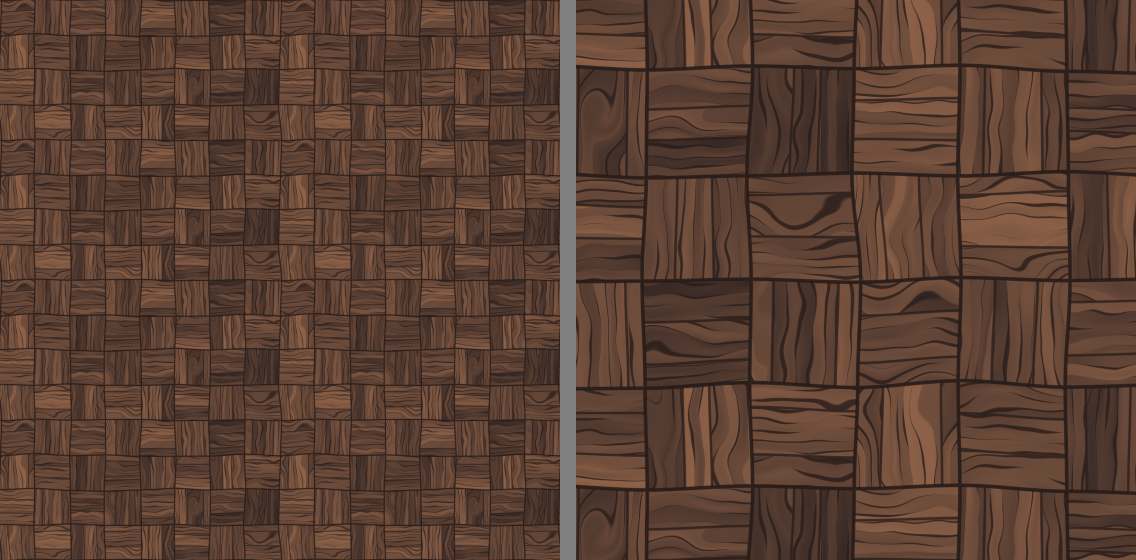
Left, the full canvas; right, a detail of the centre.
Reproduce this texture procedurally as a WebGL 1 fragment shader.

```glsl
precision highp float;
// Dark walnut parquet: a 16 x 16 basket weave of square blocks whose grain
// alternates in direction. Each block has three slats with warped grain lines
// and banded tones; the set of 8 x 4 different blocks repeats over the canvas.
uniform vec2 u_resolution;

const float BLOCKS = 16.0;
const vec2 FAMILY = vec2(8.0, 4.0);
const float GRAIN_LINES = 9.0;
const float SEAM_HALF_WIDTH = 0.017;
const vec3 DARK_WOOD = vec3(0.22, 0.16, 0.145);
const vec3 LIGHT_WOOD = vec3(0.55, 0.38, 0.28);
const vec3 INK = vec3(0.15, 0.105, 0.095);

float hash(vec2 p) {
  vec3 q = fract(vec3(p.xyx) * vec3(0.1031, 0.1030, 0.0973));
  q += dot(q, q.yzx + 33.33);
  return fract((q.x + q.y) * q.z);
}

// Value noise that wraps after a whole number of lattice steps.
float wrapNoise(vec2 p, vec2 period) {
  vec2 i = floor(p);
  vec2 f = fract(p);
  f = f * f * (3.0 - 2.0 * f);
  vec2 a = mod(i, period);
  vec2 b = mod(i + 1.0, period);
  return mix(mix(hash(a), hash(vec2(b.x, a.y)), f.x),
             mix(hash(vec2(a.x, b.y)), hash(b), f.x), f.y);
}

float stroke(float dist, float halfWidth, float blur) {
  return 1.0 - smoothstep(halfWidth - blur, halfWidth + blur, dist);
}

// Wood of one block; grain runs along q.x, seed tells blocks apart.
vec3 blockWood(vec2 q, vec2 seed, float blur) {
  // Three slats of uneven width
  float cutA = 0.18 + 0.24 * hash(seed + 3.0);
  float cutB = 0.60 + 0.24 * hash(seed + 5.0);
  float slat = step(cutA, q.y) + step(cutB, q.y);
  vec2 slatSeed = seed + vec2(11.0, 17.0) * (slat + 1.0);
  float slatTone = hash(slatSeed);
  float figure = hash(slatSeed + 29.0);

  // Straight to arched grain, depending on the slat
  vec2 wrap = vec2(512.0);
  float bend = mix(0.9, 4.2, figure * figure);
  float warp = wrapNoise(q * vec2(1.9, 3.2) + slatSeed, wrap) - 0.5;
  float ripple = wrapNoise(q * vec2(4.5, 6.0) + slatSeed + 40.0, wrap) - 0.5;
  float grain = q.y * GRAIN_LINES + bend * warp + 0.5 * ripple + 20.0;
  float line = floor(grain + 0.5);
  float offset = grain - line;
  float grainBlur = blur * GRAIN_LINES;

  // Flat tone bands between lines, with soft streaks
  float band = mix(hash(slatSeed + line - 1.0), hash(slatSeed + line),
                   smoothstep(-grainBlur, grainBlur, offset));
  float streak = wrapNoise(vec2(q.x * 2.0, grain * 1.7) + slatSeed, wrap);
  float tone = 0.56 + 0.24 * (hash(seed) - 0.5) + 0.42 * (slatTone - 0.5)
             + 0.40 * (band - 0.5) + 0.24 * (streak - 0.5);
  vec3 wood = mix(DARK_WOOD, LIGHT_WOOD, clamp(tone, 0.0, 1.0));

  // Tapering grain lines and the cuts between slats
  float taper = wrapNoise(vec2(q.x * 2.5, line * 3.0) + slatSeed, wrap);
  float vein = stroke(abs(offset), mix(-0.09, 0.17, taper), grainBlur);
  float cutDist = min(abs(q.y - cutA), abs(q.y - cutB));
  float cut = stroke(cutDist, 0.012, blur);
  return mix(wood, INK, max(0.78 * vein, 0.75 * cut));
}

vec3 parquet(vec2 uv, float blur) {
  // Slightly uneven block edges
  vec2 p = uv * BLOCKS;
  vec2 wobble = vec2(wrapNoise(p, FAMILY), wrapNoise(p + vec2(3.0, 2.0), FAMILY));
  p += 0.09 * (wobble - 0.5);

  vec2 cell = floor(p);
  vec2 local = fract(p);
  vec2 id = mod(cell, FAMILY);
  vec2 seed = 7.3 + id * vec2(13.7, 31.9) + id.yx * vec2(5.1, 3.7);
  bool upright = mod(cell.x + cell.y, 2.0) < 0.5;
  vec2 q = upright ? local.yx : local;
  vec3 color = blockWood(q, seed, blur);

  // Dark seams around each block
  vec2 edge = min(local, 1.0 - local);
  float seam = stroke(min(edge.x, edge.y), SEAM_HALF_WIDTH, blur);
  return mix(color, INK, 0.9 * seam);
}

void main() {
  float blur = 0.5 * BLOCKS / min(u_resolution.x, u_resolution.y);
  vec3 sum = vec3(0.0);
  // Four samples per pixel
  for (int i = 0; i < 4; i++) {
    float k = float(i);
    vec2 shift = vec2(mod(k, 2.0), floor(k * 0.5)) * 0.5 - 0.25;
    sum += parquet((gl_FragCoord.xy + shift) / u_resolution, blur);
  }
  gl_FragColor = vec4(sum * 0.25, 1.0);
}
```
